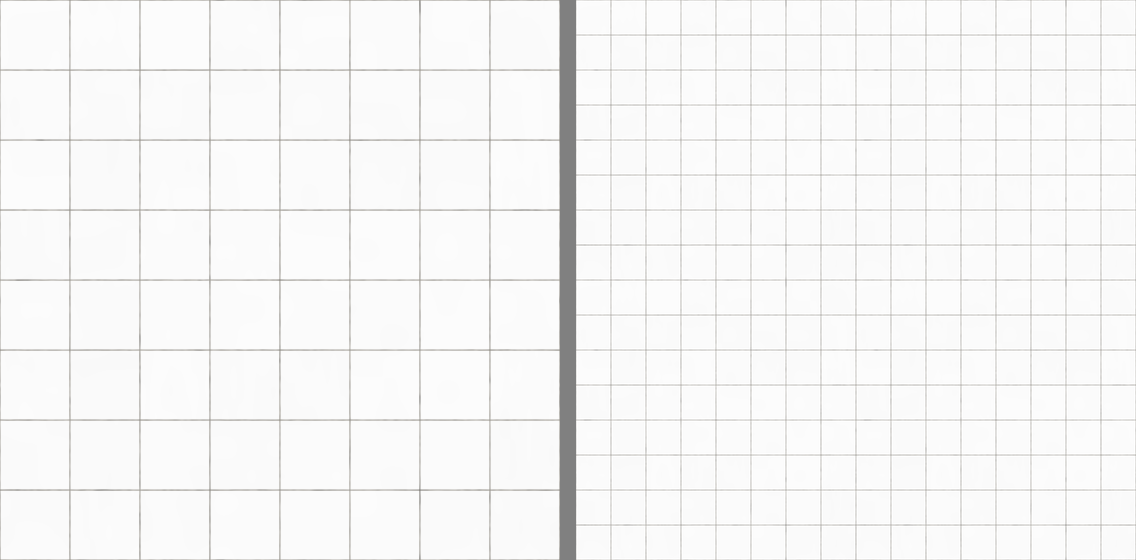
Left, the tile; right, the same tile 2 across and 2 down.
A three.js fragment shader for this texture:

```glsl
// Plain white square tiles, eight by eight, with thin grey-olive grout joints.
// Joints use exact box coverage for smooth edges; wrapping value noise adds
// uneven grout, and faint vertical smudges and tone shifts to the glaze.

varying vec2 vUv;

float hash(vec2 p) {
  return fract(sin(dot(p, vec2(127.1, 311.7))) * 43758.5453);
}

// Value noise that wraps every "period" cells
float noise(vec2 p, vec2 period, float seed) {
  vec2 i = floor(p);
  vec2 f = fract(p);
  f = f * f * (3.0 - 2.0 * f);
  vec2 a = mod(i, period) + seed;
  vec2 b = mod(i + 1.0, period) + seed;
  return mix(mix(hash(a), hash(vec2(b.x, a.y)), f.x),
             mix(hash(vec2(a.x, b.y)), hash(b), f.x), f.y);
}

// Noise along one joint, with its own sequence per line
float lineNoise(float along, float count, float line, float seed) {
  return noise(vec2(line, along * count), vec2(8.0, count), seed);
}

// Joint coverage (x) and grout brightness (y)
vec2 joint(float across, float along, float pixel, float seed) {
  float line = mod(floor(across * 8.0 + 0.5), 8.0);
  float offset = (fract(across * 8.0 + 0.5) - 0.5) / 8.0;

  // Slightly wandering centre and width
  offset += 0.0001 + 0.00016 * (lineNoise(along, 64.0, line, seed) - 0.5);
  float halfWidth = 0.00085 + 0.0002 * (lineNoise(along, 96.0, line, seed + 11.0) - 0.5);
  float covered = min(offset + 0.5 * pixel, halfWidth) - max(offset - 0.5 * pixel, -halfWidth);

  // Fine grain, broad fading and occasional dirty stretches
  float grain = lineNoise(along, 160.0, line, seed + 23.0) - 0.5;
  float fade = lineNoise(along, 20.0, line, seed + 37.0) - 0.5;
  float dirt = smoothstep(0.78, 1.0, lineNoise(along, 28.0, line, seed + 53.0));
  float tone = 1.03 + 0.16 * grain + 0.14 * fade - 0.3 * dirt;
  return vec2(clamp(covered / pixel, 0.0, 1.0), tone);
}

void main() {
  vec2 pixel = max(fwidth(vUv), vec2(0.00001));
  vec2 tile = mod(floor(vUv * 8.0), 8.0);

  // Glaze: small tone shift per tile, soft clouds and vertical smudges
  float shift = hash(tile + 3.0) - 0.5;
  float cloud = noise(vUv * 20.0, vec2(20.0), 71.0) - 0.5;
  vec2 smudgeCells = vec2(72.0, 16.0);
  float smudge = noise(vUv * smudgeCells, smudgeCells, 97.0) - 0.5;
  float smudged = smoothstep(0.5, 1.0, hash(tile + 19.0));
  vec3 color = vec3(0.984 + 0.007 * shift + 0.005 * cloud + 0.006 * smudge * smudged);

  // Grout: vertical and horizontal joints
  vec3 grout = vec3(0.56, 0.545, 0.515);
  vec2 vertical = joint(vUv.x, vUv.y, pixel.x, 5.0);
  vec2 horizontal = joint(vUv.y, vUv.x, pixel.y, 131.0);
  color = mix(color, grout * vertical.y, vertical.x);
  color = mix(color, grout * horizontal.y, horizontal.x);

  gl_FragColor = vec4(color, 1.0);
}
```
